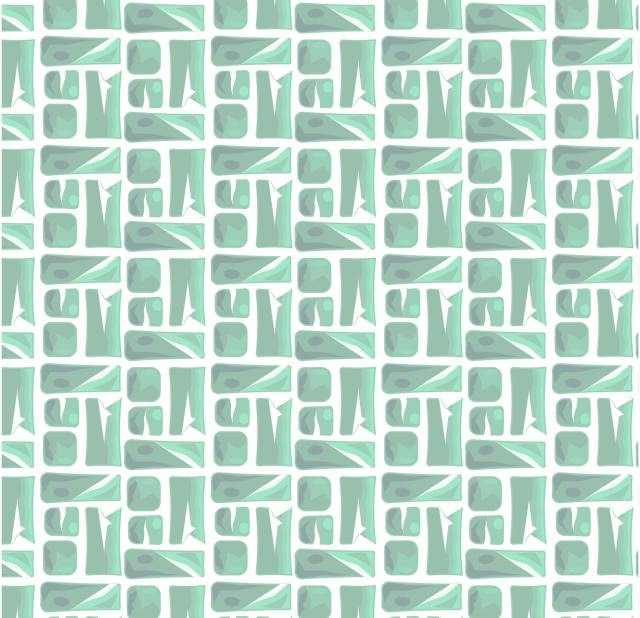
A Shadertoy shader for this pattern:

```glsl
// Faceted jade stones in a basket-weave paving, alternate columns mirrored top to bottom.

const float CANVAS_WIDTH = 768.0;          // design units across the canvas
const vec2  TILE   = vec2(204.67, 131.0);  // one repeat: a column and its mirror
const vec2  ORIGIN = vec2(48.0, 42.0);     // first repeat, from the top left
const vec2  GAP    = vec2(3.0, 3.5);       // joint kept ahead of each repeat
const float COLUMN = 100.5;                // offset of the mirrored column
const float MARGIN = 2.0;                  // blank strip at both sides
const float RIM    = 1.7;                  // outline width
const float WOBBLE = 0.9;                  // curvature of the facets

const vec3 WHITE = vec3(0.99, 1.00, 0.99);
const vec3 SAGE  = vec3(0.60, 0.75, 0.68);
const vec3 GREEN = vec3(0.61, 0.81, 0.72);
const vec3 MINT  = vec3(0.64, 0.90, 0.78);
const vec3 GREY  = vec3(0.56, 0.66, 0.65);

float unitsPerPixel;

// Rounded block; radii are left and right, flare widens the ends of each side.
float block(vec2 p, vec2 center, vec2 size, vec2 radii, vec2 flare, float taper) {
    p -= center;
    vec2 u = clamp(p / size, -1.1, 1.1);
    size *= 1.0 + flare * u.yx * u.yx;
    size.y *= 1.0 - taper * u.x;
    float r = p.x < 0.0 ? radii.x : radii.y;
    vec2 d = abs(p) - size + r;
    return min(max(d.x, d.y), 0.0) + length(max(d, 0.0)) - r;
}

float edge(vec2 p, vec2 a, vec2 b) {
    vec2 t = normalize(b - a);
    return dot(p - a, vec2(t.y, -t.x));
}

float triangle(vec2 p, vec2 a, vec2 b, vec2 c) {
    float s = -sign(edge(c, a, b));
    return max(max(s * edge(p, a, b), s * edge(p, b, c)), s * edge(p, c, a));
}

float oval(vec2 p, vec2 center, vec2 r) {
    return (length((p - center) / r) - 1.0) * min(r.x, r.y);
}

void paint(inout vec3 color, vec3 tint, float d) {
    float soft = 0.75 * unitsPerPixel;
    color = mix(color, tint, 1.0 - smoothstep(-soft, soft, d));
}

// Lays a shaded stone with its rim, leaving the cut open.
void lay(inout vec3 color, vec3 face, float body, float cut) {
    paint(face, GREEN, -body - RIM);
    paint(color, face, max(body, -cut));
}

void wideStone(inout vec3 color, vec2 p, vec2 w) {
    float body = block(p, vec2(48.5, 19.3), vec2(48.0, 16.6), vec2(11, 3), vec2(0.02, 0.06), 0.1);
    vec3 face = SAGE;
    paint(face, GREY, triangle(w, vec2(1, 2), vec2(66, 7), vec2(10, 13)));
    paint(face, GREY, triangle(w, vec2(0, 4), vec2(3, 26), vec2(14, 10)));
    paint(face, GREY, oval(w, vec2(25, 24.6), vec2(9.5, 5.7)));
    paint(face, MINT, triangle(w, vec2(97, 0), vec2(100, 44), vec2(36, 35)));
    paint(face, GREEN, triangle(w, vec2(93, 15), vec2(62, 32), vec2(86, 32)));
    float slit = min(triangle(w, vec2(86, 2), vec2(94, 4), vec2(43, 31)),
                     triangle(w, vec2(94, 4), vec2(75, 17), vec2(43, 31)));
    lay(color, face, body, slit);
}

void tallStone(inout vec3 color, vec2 p, vec2 w) {
    float body = block(p, vec2(76.0, 83.5), vec2(20.0, 40.5), vec2(5, 1.5), vec2(0.11, 0.02), 0.0);
    vec3 face = SAGE;
    paint(face, GREEN, triangle(w, vec2(77, 50), vec2(82, 128), vec2(160, 90)));
    paint(face, mix(GREEN, MINT, 0.45), triangle(w, vec2(85, 40), vec2(87, 128), vec2(170, 80)));
    paint(face, MINT, triangle(w, vec2(92, 38), vec2(90, 128), vec2(170, 80)));
    // Hooked split, open at the top
    float split = min(triangle(p, vec2(69, 40), vec2(81, 62), vec2(77, 96)),
                      triangle(p, vec2(69, 40), vec2(99, 42), vec2(78, 55)));
    split = min(split, triangle(p, vec2(77, 54), vec2(86, 62), vec2(79, 66)));
    lay(color, face, body, split);
}

void smallStone(inout vec3 color, vec2 p, vec2 w) {
    float body = block(p, vec2(26.0, 60.0), vec2(21.0, 17.3), vec2(10, 5), vec2(-0.03, 0.03), -0.03);
    vec3 face = SAGE;
    paint(face, GREEN, triangle(w, vec2(27, 38), vec2(26, 82), vec2(90, 60)));
    paint(face, GREY, triangle(w, vec2(7, 46), vec2(19, 44), vec2(13, 61)));
    paint(face, GREY, triangle(w, vec2(7, 46), vec2(8, 62), vec2(19, 73)));
    paint(face, MINT, oval(p, vec2(40.3, 67.5), vec2(5.8, 6.5)));
    lay(color, face, body, triangle(w, vec2(22, 39), vec2(31, 39), vec2(26.5, 71)));
}

void squareStone(inout vec3 color, vec2 p, vec2 w) {
    float body = block(p, vec2(24.0, 103.5), vec2(20.5, 21.0), vec2(9, 11), vec2(-0.03, 0.02), 0.0);
    vec3 face = SAGE;
    paint(face, GREY, triangle(w, vec2(4, 84), vec2(5, 110), vec2(13, 98)));
    paint(face, GREY, triangle(w, vec2(5, 90), vec2(6, 113), vec2(18, 121)));
    paint(face, GREEN, triangle(w, vec2(21, 96), vec2(48, 110), vec2(14, 127)));
    paint(face, GREEN, triangle(w, vec2(33, 104), vec2(48, 92), vec2(40, 128)));
    paint(face, mix(GREEN, MINT, 0.35), oval(w, vec2(31, 117.5), vec2(9, 4)));
    lay(color, face, body, 1.0);
}

void mainImage(out vec4 fragColor, in vec2 fragCoord) {
    unitsPerPixel = CANVAS_WIDTH / iResolution.x;
    vec2 canvas = vec2(fragCoord.x, iResolution.y - fragCoord.y) * unitsPerPixel;

    // Repeat, then fold the second column onto the first
    vec2 p = mod(canvas - ORIGIN + GAP, TILE) - GAP;
    if (p.x > COLUMN - 1.0) {
        p = vec2(p.x - COLUMN, mod(TILE.y - 1.0 - p.y + GAP.y, TILE.y) - GAP.y);
    }
    vec2 w = p + WOBBLE * sin(p.yx * vec2(0.22, 0.14));

    vec3 color = WHITE;
    wideStone(color, p, w);
    tallStone(color, p, w);
    smallStone(color, p, w);
    squareStone(color, p, w);
    paint(color, WHITE, min(canvas.x, CANVAS_WIDTH - canvas.x) - MARGIN);
    fragColor = vec4(color, 1.0);
}
```
